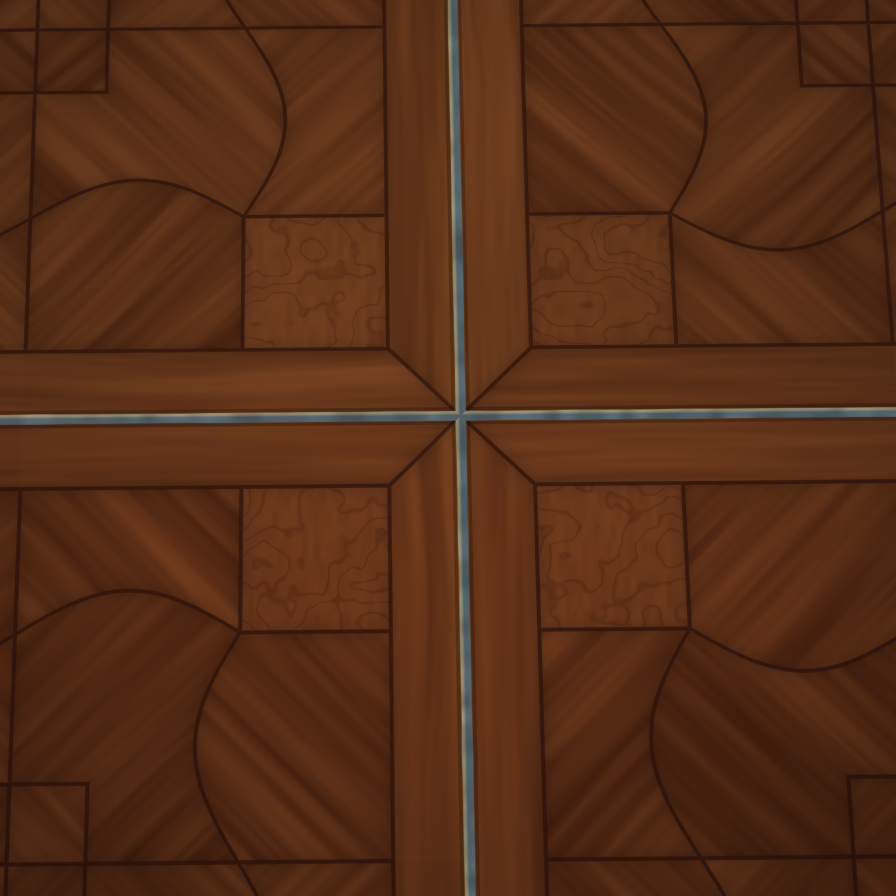
This texture is drawn by a Shadertoy shader. Its source:

```glsl
// Parquet-look floor tiles meeting at a pale grout cross, seen slightly in perspective.
// Each tile has a mitred frame, burl corner squares and a pinwheel of S-curved panels;
// panel outlines are distance functions and the grain is stretched value noise.

float hash(vec2 p) {
    p = fract(p * vec2(0.1031, 0.1137));
    p += dot(p, p.yx + 33.33);
    return fract((p.x + p.y) * p.x * 17.0);
}

float noise(vec2 p) {
    vec2 i = floor(p), f = fract(p);
    f = f * f * (3.0 - 2.0 * f);
    return mix(mix(hash(i), hash(i + vec2(1, 0)), f.x),
               mix(hash(i + vec2(0, 1)), hash(i + vec2(1, 1)), f.x), f.y);
}

// Canvas to tile space: grout lies on even integers, tile centres on odd ones
vec2 toTiles(vec2 uv) {
    float down = 1.0 - uv.y;
    float x = (uv.x - 0.505 - 0.020 * down) / (0.462 + 0.057 * down);
    float y = uv.y - 0.536 - 0.009 * (uv.x - 0.513);
    return vec2(x, y / (0.4635 - 0.066 * y));
}

// Straight grain: p.x runs along the fibres, p.y across them
float grain(vec2 p, float seed) {
    p += seed * vec2(7.3, 13.7);
    p.y += 0.03 * noise(p * vec2(2.0, 4.0));
    float bands = noise(p * vec2(0.9, 13.0));
    float streaks = noise(p * vec2(2.0, 38.0) + 40.0);
    float fibres = noise(p * vec2(5.0, 85.0) + 90.0);
    return 0.42 * bands + 0.36 * streaks + 0.22 * fibres;
}

// Burl: warped growth rings around noise hills
float burl(vec2 p, float seed) {
    p += seed * vec2(5.1, 9.7);
    float hills = noise(p * 6.0) + 0.35 * noise(p * 15.0) + 0.08 * noise(p * 45.0);
    float rings = abs(sin(hills * 17.0));
    return 0.30 + 0.22 * smoothstep(0.0, 0.45, rings) + 0.16 * noise(p * vec2(75.0, 25.0));
}

float stroke(float d, float halfWidth, float aa) {
    return 1.0 - smoothstep(halfWidth - aa, halfWidth + aa, abs(d));
}

void mainImage(out vec4 fragColor, in vec2 fragCoord) {
    vec2 uv = fragCoord / iResolution.xy;
    float aa = 1.6 / min(iResolution.x, iResolution.y);
    vec2 pos = toTiles(uv);
    vec2 q = mod(pos, 2.0) - 1.0;
    vec2 r = abs(q);
    float outer = max(r.x, r.y);
    vec2 tile = floor(pos / 2.0);
    vec2 quadrant = 2.0 * tile + step(0.0, q);

    // Outlines
    vec2 wave = 0.097 * sin(6.2832 * clamp(q, -0.5, 0.5));
    vec2 bent = abs(q + vec2(wave.y, -wave.x));
    float pinwheel = max(bent.x, bent.y) - 0.5;
    float corner = min(r.x, r.y) - 0.5;
    float centre = outer - 0.17;
    float frame = outer - 0.835;
    float mitre = (r.x - r.y) * 0.707;

    // Choose the panel, its grain direction and its tone
    vec2 radial = vec2(r.x + r.y, r.x - r.y) * 0.707;
    float side = step(r.x, r.y);
    float panel;
    float tone;
    float seam;
    if (frame > 0.0) {
        panel = 1.0 + side;
        vec2 along = side > 0.5 ? q : q.yx;
        float seed = 9.0 * hash(tile + 31.0 + panel * sign(side > 0.5 ? q.y : q.x));
        tone = grain(along, seed) * 0.75 + 0.20;
        seam = min(abs(frame), abs(mitre));
    } else {
        seam = min(abs(frame), min(r.x, r.y));
        seam = min(seam, min(abs(corner), abs(centre)));
        seam = min(seam, abs(pinwheel));
        panel = corner > 0.0 ? 3.0 : centre < 0.0 ? 4.0 : pinwheel < 0.0 ? 5.0 : 6.0 + side;
        float seed = 9.0 * hash(quadrant + panel * 11.0 + 50.0);
        if (panel < 3.5) tone = burl(q, seed) + 0.03;
        else tone = grain(panel == 5.0 ? radial : radial.yx, seed) * 0.95 - 0.07;
    }
    tone += 0.12 * (hash(quadrant * 3.0 + panel * 17.0 + 20.0) - 0.5);

    // Wood colour, with printed dark seams and their soft shading
    vec3 color = mix(vec3(0.245, 0.115, 0.050), vec3(0.445, 0.255, 0.130), tone);
    color *= 1.0 - 0.16 * exp(-seam / 0.018);
    color = mix(color, vec3(0.175, 0.075, 0.040), 0.80 * stroke(seam, 0.0045, aa));

    // Bevelled tile rims: a golden glint left of the upright joint
    float joint = 1.0 - outer;
    float upright = 1.0 - side;
    float glint = upright * step(pos.x, 0.0) * exp(-joint / 0.022);
    color = mix(color, vec3(0.50, 0.32, 0.13), 0.55 * glint);
    color *= 1.0 - 0.25 * stroke(joint - 0.017, 0.004, aa);

    // Light falls off from the upper middle; the lower tiles are redder
    vec2 fromLight = uv - vec2(0.48, 0.58);
    color *= 1.14 - 0.58 * dot(fromLight, fromLight);
    color *= mix(vec3(1.0, 0.94, 0.91), vec3(1.0), smoothstep(0.35, 0.60, uv.y));

    // Grout: blue-grey core, pale rim on the lit side, slight soiling
    float lit = side > 0.5 ? pos.y : -pos.x;
    vec3 grout = mix(vec3(0.31, 0.37, 0.40), vec3(0.54, 0.52, 0.42),
                     smoothstep(0.000, 0.008, lit));
    grout *= 0.86 + 0.28 * noise(uv * 60.0);
    float groutWidth = 0.0105 + 0.002 * noise(uv * 25.0 + 5.0);
    color = mix(color, grout, stroke(joint, groutWidth, aa));

    fragColor = vec4(color, 1.0);
}
```
